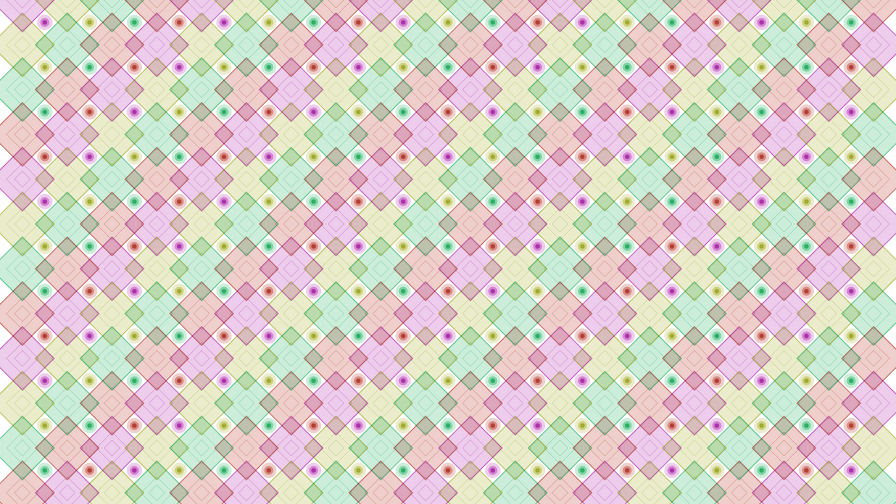
Reproduce this pattern procedurally as a Shadertoy shader.

```glsl
const float COLUMNS = 20.0;
const float DIAMOND_RADIUS = 0.7071;   // half diagonal, in cells
const float FILL_OPACITY = 0.25;

// Four inks: olive, green, red, purple
vec3 inkColor(float index) {
    float k = mod(index, 4.0);
    if (k < 0.5) return vec3(0.67, 0.70, 0.18);
    if (k < 1.5) return vec3(0.18, 0.72, 0.42);
    if (k < 2.5) return vec3(0.74, 0.25, 0.20);
    return vec3(0.71, 0.20, 0.70);
}

// Signed distance to a square standing on its corner
float diamondDistance(vec2 p, float radius) {
    return (abs(p.x) + abs(p.y) - radius) * 0.70711;
}

float fillMask(float d, float pixel) {
    return clamp(0.5 - d / pixel, 0.0, 1.0);
}

float lineMask(float d, float width, float pixel) {
    return fillMask(abs(d) - 0.5 * width, pixel);
}

// Multiplies a transparent ink over the paper
vec3 overprint(vec3 base, vec3 ink, float amount) {
    return base * mix(vec3(1.0), ink, amount);
}

// Translucent diamond with an outline and two fine inner diamonds
vec3 drawDiamond(vec3 base, vec2 p, vec3 ink, float pixel) {
    float edge = diamondDistance(p, DIAMOND_RADIUS);
    float middle = diamondDistance(p, DIAMOND_RADIUS * 0.5);
    float inner = diamondDistance(p, DIAMOND_RADIUS * 0.25);
    base = overprint(base, ink, FILL_OPACITY * fillMask(edge, pixel));
    base = overprint(base, ink, 0.75 * lineMask(edge, 0.02, pixel));
    base = overprint(base, ink, 0.28 * lineMask(middle, 0.014, pixel));
    return overprint(base, ink, 0.28 * lineMask(inner, 0.014, pixel));
}

// Three concentric discs, darker towards the center
vec3 drawDot(vec3 base, vec2 p, vec3 ink, float pixel) {
    float r = length(p);
    base = mix(base, mix(vec3(1.0), ink, 0.25), fillMask(r - 0.17, pixel));
    base = mix(base, mix(vec3(1.0), ink, 0.60), fillMask(r - 0.10, pixel));
    return mix(base, ink * 0.95, fillMask(r - 0.05, pixel));
}

void mainImage(out vec4 fragColor, in vec2 fragCoord) {
    // Cell units, counted from the upper left corner
    float pixel = COLUMNS / iResolution.x;
    vec2 p = vec2(fragCoord.x, iResolution.y - fragCoord.y) * pixel;
    vec3 color = vec3(1.0);

    // Overlapping diamonds, colors stepping along the diagonals
    vec2 nearest = vec2(floor(p.x), floor(p.y + 0.5));
    for (int y = -1; y <= 1; y++) {
        for (int x = -1; x <= 1; x++) {
            vec2 cell = nearest + vec2(x, y);
            if (cell.x < 0.0 || cell.x >= COLUMNS) continue;
            vec3 ink = inkColor(cell.x + cell.y + 3.0);
            color = drawDiamond(color, p - cell - vec2(0.5, 0.0), ink, pixel);
        }
    }

    // Dots in the gaps between four diamonds
    vec2 gap = vec2(floor(p.x + 0.5), floor(p.y));
    if (gap.x > 0.0 && gap.x < COLUMNS) {
        vec3 ink = inkColor(gap.x + gap.y + 2.0);
        color = drawDot(color, p - gap - vec2(0.0, 0.5), ink, pixel);
    }

    fragColor = vec4(color, 1.0);
}
```
